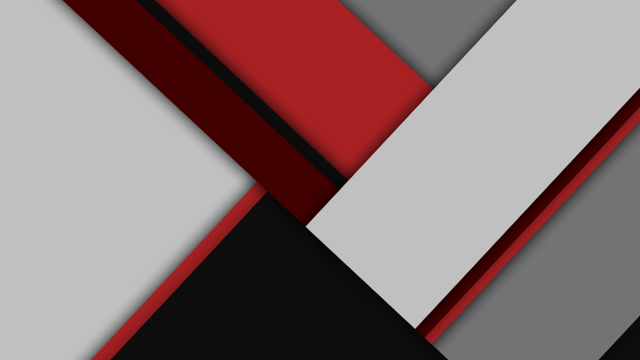
A Shadertoy shader for this background:

```glsl
// Overlapping paper bands crossing at right angles, each casting a soft shadow.
// The plane is turned so that u runs down-right and v up-right from one shared
// corner; three groups of half-plane sheets are stacked, then joined there.

const vec3 LIGHT = vec3(0.752);
const vec3 GREY = vec3(0.452, 0.452, 0.460);
const vec3 BLACK = vec3(0.050);
const vec3 RED = vec3(0.655, 0.130, 0.135);
const vec3 MAROON = vec3(0.258, 0.002, 0.002);

const float TILT = 0.7505;                  // angle of the bands, radians
const vec2 CORNER = vec2(-0.0405, -0.1296); // from the centre, in heights
const float SHADOW_WIDTH = 0.050;
const float SHADOW_DEEP = 0.48;
const float SHADOW_FAINT = 0.20;

// Light left at distance d outside a sheet edge
float shadow(float d, float depth) {
    float fade = 1.0 - clamp(d / SHADOW_WIDTH, 0.0, 1.0);
    return 1.0 - depth * fade * fade;
}

// Antialiased coverage where d is negative
float cover(float d) {
    return clamp(0.5 - d * iResolution.y, 0.0, 1.0);
}

// Lay a sheet, with its shadow, over what is below
vec3 lay(vec3 below, vec3 sheet, float d, float depth) {
    return mix(below * shadow(d, depth), sheet, cover(d));
}

// Bands running down-right, at the upper left
vec3 upperBands(float u, float v) {
    vec3 col = lay(GREY, RED, v - 0.5215, SHADOW_DEEP);
    col = lay(col, BLACK, v - 0.175, SHADOW_DEEP);
    col = lay(col, MAROON, v - 0.139, SHADOW_FAINT);
    return col * shadow(-u, SHADOW_DEEP);
}

// Bands running up-right, at the right
vec3 rightBands(float u) {
    vec3 col = lay(BLACK, GREY, u - 0.848, SHADOW_FAINT);
    col = lay(col, RED, u - 0.479, SHADOW_DEEP);
    col = lay(col, MAROON, u - 0.4525, SHADOW_FAINT);
    return lay(col, LIGHT, u - 0.4165, SHADOW_DEEP);
}

// Pale field, red strip and black field below the main diagonal
vec3 lowerBands(float u, float v) {
    vec3 col = lay(LIGHT, RED, -0.183 - u, SHADOW_DEEP);
    col = lay(col, BLACK, -0.1435 - u, SHADOW_FAINT);
    return col * shadow(-v, SHADOW_DEEP);
}

void mainImage(out vec4 fragColor, in vec2 fragCoord) {
    // Turned coordinates around the shared corner
    vec2 p = (fragCoord - 0.5 * iResolution.xy) / iResolution.y - CORNER;
    float c = cos(TILT), s = sin(TILT);
    float u = dot(p, vec2(c, -s));
    float v = dot(p, vec2(s, c));

    // Join the groups along the two main edges
    vec3 col = mix(upperBands(u, v), rightBands(u), cover(-u));
    col = mix(col, lowerBands(u, v), cover(v));
    fragColor = vec4(col, 1.0);
}
```
